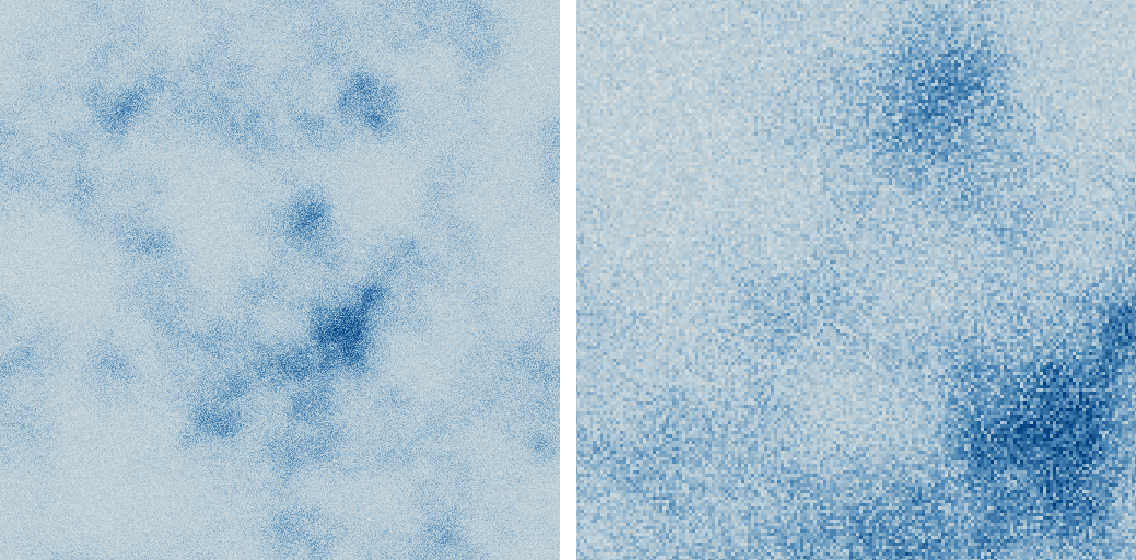
Left: the whole. Right: its middle third, enlarged.
This texture is drawn by a Shadertoy shader. Its source:

```glsl
// Grainy blue clouds on pale grey: wrapped cellular blobs are layered into
// a soft ink density, then every fine grain scatters around that density
// and is coloured by a ramp from cream to deep blue.

vec3 hash3(vec3 p) {
    p = fract(p * vec3(0.1031, 0.1030, 0.0973));
    p += dot(p, p.yxz + 33.33);
    return fract((p.xxy + p.yxx) * p.zyx);
}

// Cellular noise: one soft blob of random sign per cell, wrapping at "cells"
float blobNoise(vec2 uv, float cells) {
    vec2 p = uv * cells;
    vec2 base = floor(p);
    float sum = 0.0;
    for (int y = -1; y <= 1; y++) {
        for (int x = -1; x <= 1; x++) {
            vec2 cell = base + vec2(x, y);
            vec3 rnd = hash3(vec3(mod(cell, cells), cells + 7.0));
            vec2 toPoint = cell + rnd.xy - p;
            float falloff = max(0.0, 1.0 - dot(toPoint, toPoint));
            sum += (2.0 * rnd.z - 1.0) * falloff * falloff;
        }
    }
    return sum;
}

// Four octaves, scaled to about unit deviation
float clouds(vec2 uv) {
    float sum = 0.0, amplitude = 1.0, cells = 6.0;
    for (int i = 0; i < 4; i++) {
        sum += amplitude * blobNoise(uv, cells);
        amplitude *= 0.6;
        cells *= 2.0;
    }
    return 1.77 * sum;
}

vec3 inkRamp(float t) {
    vec3 cream = vec3(0.88, 0.88, 0.86);
    vec3 paleBlue = vec3(0.70, 0.79, 0.84);
    vec3 midBlue = vec3(0.30, 0.53, 0.71);
    vec3 deepBlue = vec3(0.0, 0.25, 0.50);
    vec3 color = mix(cream, paleBlue, clamp(t / 0.3, 0.0, 1.0));
    color = mix(color, midBlue, clamp((t - 0.3) / 0.3, 0.0, 1.0));
    return mix(color, deepBlue, clamp((t - 0.6) / 0.4, 0.0, 1.0));
}

void mainImage(out vec4 fragColor, in vec2 fragCoord) {
    vec2 uv = fragCoord / iResolution.xy;

    // Skewed density: broad pale areas, few dark cores
    float density = min(0.19 + 0.085 * exp(0.6 * clouds(uv)), 0.75);

    // Grain spreads wider where the ink is denser
    vec3 grain = hash3(vec3(floor(uv * 512.0), 3.0));
    float spread = 0.02 + 0.55 * density;
    vec3 color = inkRamp(density + spread * (grain.x + grain.y - 1.0));

    // Slight neutral speckle
    color += 0.06 * (grain.z - 0.5);
    fragColor = vec4(clamp(color, 0.0, 1.0), 1.0);
}
```
